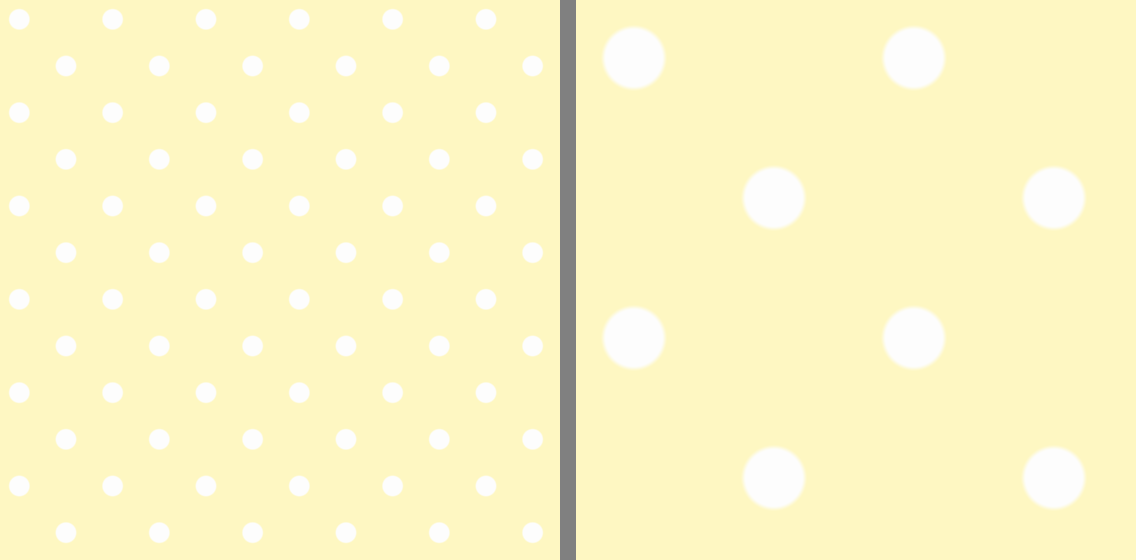
Left, the full canvas; right, a detail of the centre.
Give the GLSL for this pattern, as a WebGL 1 fragment shader.

```glsl
precision highp float;
// Staggered white polka dots on a pale yellow ground.
// A square cell repeats over the canvas; each holds one dot and a second
// one shifted by half a cell both ways, drawn from wrapped distances.

#define REPEATS 6.0                       // cells across and down
#define DOT_CENTER vec2(0.207, 0.793)     // first dot, in cell units
#define DOT_RADIUS 0.110                  // in cell units
#define EDGE_SOFTNESS 0.011               // half width of the dot edge, in cell units
#define GROUND_COLOR vec3(0.996, 0.969, 0.760)
#define DOT_COLOR vec3(0.992, 0.992, 0.992)

uniform vec2 u_resolution;

// Distance to the nearest point of the unit lattice through center
float latticeDistance(vec2 p, vec2 center) {
  return length(fract(p - center + 0.5) - 0.5);
}

void main() {
  vec2 cell = gl_FragCoord.xy / u_resolution * REPEATS;

  // Signed distance to the nearest dot of either lattice
  float nearest = min(latticeDistance(cell, DOT_CENTER),
                      latticeDistance(cell, DOT_CENTER + 0.5));
  float dist = nearest - DOT_RADIUS;

  // Soft edge, never narrower than about one pixel
  float pixel = REPEATS / min(u_resolution.x, u_resolution.y);
  float edge = max(EDGE_SOFTNESS, 0.7 * pixel);
  float coverage = 1.0 - smoothstep(-edge, edge, dist);

  gl_FragColor = vec4(mix(GROUND_COLOR, DOT_COLOR, coverage), 1.0);
}
```
